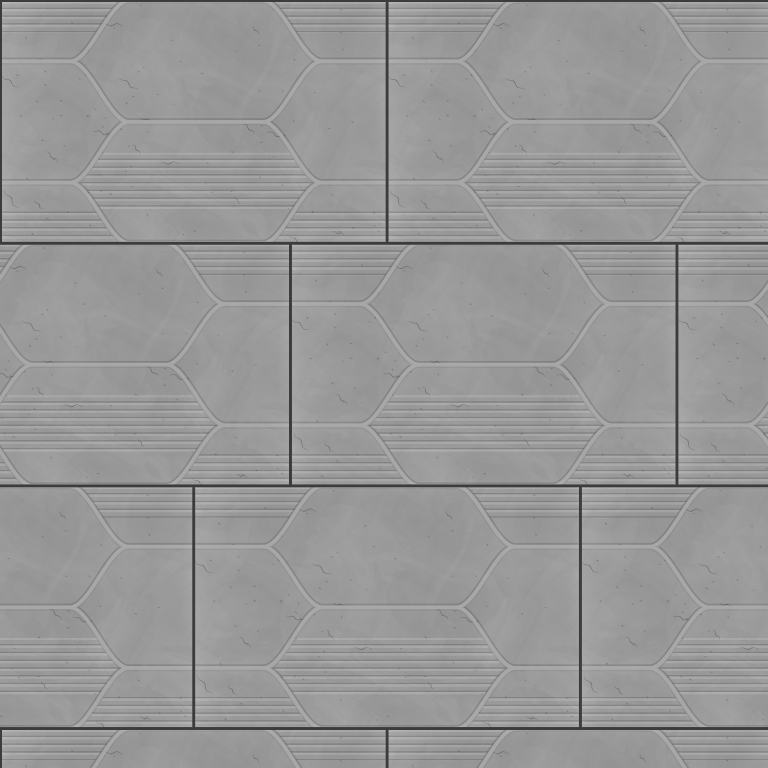
Write a WebGL 2 fragment shader that draws this texture.

```glsl
#version 300 es
precision highp float;
// Grey stone wall tiles in a staggered bond, embossed with interlocking
// hexagons and ribbed panels. One folded curve gives every ridge; layered
// sines cloud the stone, and cellular flecks add its pits and cracks.
uniform vec2 u_resolution;
out vec4 outColor;

const vec2 TILE = vec2(0.5033, 0.316);
const float STONE = 0.598;
const float GROUT = 0.235;
const float RIDGE_HALF = 0.0023;
const float RIB_STEP = 0.0101;

// Two hashed values for a grid cell
vec2 hash2(vec2 cell) {
  vec2 h = fract(cell * vec2(0.1731, 0.3137) + 0.271);
  h += dot(h, h.yx + 19.37);
  return fract(vec2(h.x * h.y * 17.3, (h.x + h.y) * h.x * 23.7));
}

// Smooth-edged coverage of a line around distance zero
float band(float d, float halfWidth, float soft) {
  return 1.0 - smoothstep(halfWidth - 0.5 * soft, halfWidth + 0.5 * soft, abs(d));
}

// Cloudy variation from warped, layered sines, about -1 to 1
float clouds(vec2 p, float frequency) {
  mat2 turn = mat2(0.8, 0.6, -0.6, 0.8);
  float sum = 0.0, weight = 0.5;
  p *= frequency;
  for (int i = 0; i < 6; i++) {
    p = turn * p + 0.8 * sin(p.yx * 1.3 + float(i));
    sum += weight * sin(p.x + 1.7) * sin(p.y);
    p *= 1.75;
    weight *= 0.68;
  }
  return sum;
}

// Cellular flecks: one wavy, tapered stroke in some of the cells
float flecks(vec2 p, float cellSize, float halfLength, float halfWidth, float density, float px) {
  vec2 home = floor(p / cellSize);
  float cover = 0.0;
  for (int j = -1; j <= 1; j++) {
    for (int i = -1; i <= 1; i++) {
      vec2 cell = home + vec2(i, j);
      vec2 place = hash2(cell), kind = hash2(cell + 37.0);
      vec2 d = p - (cell + place) * cellSize;
      float angle = mix(-0.25, 1.0, kind.y);
      vec2 along = vec2(cos(angle), sin(angle));
      vec2 local = vec2(dot(d, along), dot(d, vec2(-along.y, along.x)));
      float reach = halfLength * mix(0.4, 1.0, place.y);
      local.y += 0.12 * reach * sin(local.x / reach * 5.0 + 6.0 * place.x);
      float taper = 1.0 - 0.6 * min(abs(local.x) / reach, 1.0);
      float dist = length(vec2(max(abs(local.x) - reach, 0.0), local.y));
      cover = max(cover, step(kind.x, density) * taper * band(dist, halfWidth, px));
    }
  }
  return cover;
}

// Signed distance to the nearest ridge (x, positive below it) and to the
// hexagon outline (y, positive inside)
vec2 ridges(vec2 q, float quarter) {
  float flatHalf = 0.087, tipHalf = 0.164;
  float fromTip = mod(q.y, 2.0 * quarter) - quarter;
  float t = clamp((tipHalf - abs(q.x - 0.506 * TILE.x)) / (tipHalf - flatHalf), 0.0, 1.0);
  float edge = quarter * smoothstep(0.0, 1.0, t);
  float slope = quarter * 6.0 * t * (1.0 - t) / (tipHalf - flatHalf);
  float s = (abs(fromTip) - edge) / sqrt(1.0 + slope * slope);
  return vec2(s * (fromTip < 0.0 ? -1.0 : 1.0), -s);
}

// Relief of parallel ribs within a limited band around y = 0
float ribs(float y, float halfBand, float px) {
  float local = (fract(y / RIB_STEP + 0.5) - 0.5) * RIB_STEP;
  float relief = 0.055 * band(local - 0.0026, 0.0015, px) - 0.085 * band(local, 0.0009, px);
  return relief * band(y, halfBand, px);
}

void main() {
  float px = 1.0 / min(u_resolution.x, u_resolution.y);
  vec2 p = gl_FragCoord.xy / u_resolution;
  p = vec2(p.x, 1.0 - p.y) - 0.0007;

  // Staggered tiles, measured downward from each tile's top left
  float row = floor(p.y / TILE.y);
  p.x -= TILE.x * fract(-0.25 * mod(row, 3.0));
  vec2 q = mod(p, TILE);
  vec2 toJoint = min(q, TILE - q);

  // Stone surface, more cracked on the left panel
  float shade = STONE + 0.022 * clouds(q, 24.0) + 0.008 * clouds(q + 3.0, 130.0);
  shade += 0.012 * smoothstep(0.10, 0.16, clouds(q + 7.0, 17.0));
  vec2 fromCracks = (q - vec2(0.115, 0.165)) / vec2(0.085, 0.075);
  float cracked = exp(-dot(fromCracks, fromCracks));
  shade -= 0.14 * flecks(q, 0.037, 0.014, 0.0007, 0.10 + 0.40 * cracked, px);
  shade -= 0.12 * flecks(q + 5.0, 0.017, 0.0015, 0.0008, 0.13 + 0.32 * cracked, px);

  // Ribbed panels: the lower hexagon and the outer corners
  vec2 ridge = ridges(q, 0.25 * TILE.y);
  float inside = smoothstep(0.002, 0.005, ridge.y);
  float outside = smoothstep(0.002, 0.005, -ridge.y);
  float cornerY = q.y < 0.5 * TILE.y ? q.y : q.y - TILE.y;
  shade += inside * ribs(q.y - 0.75 * TILE.y, 0.039, px);
  shade += outside * ribs(cornerY, 0.042, px);

  // Raised outlines with a dark upper edge and a soft halo
  float light = band(ridge.x, RIDGE_HALF, 1.3 * px);
  shade = mix(shade, 0.663, 0.9 * light);
  shade -= 0.085 * band(ridge.x + 0.0036, 0.0011, 1.3 * px);
  shade -= 0.035 * band(ridge.x - 0.0036, 0.0008, 1.3 * px);
  shade += 0.012 * exp(-abs(ridge.x) / 0.007) * (1.0 - light);

  // Pale tile rims and dark joints
  shade += 0.035 * exp(-toJoint.x / 0.012) + 0.03 * exp(-toJoint.y / 0.005);
  float joint = max(band(toJoint.x, 0.0019, px), band(toJoint.y, 0.0019, px));
  shade = mix(shade, GROUT, joint);
  outColor = vec4(vec3(shade), 1.0);
}
```
